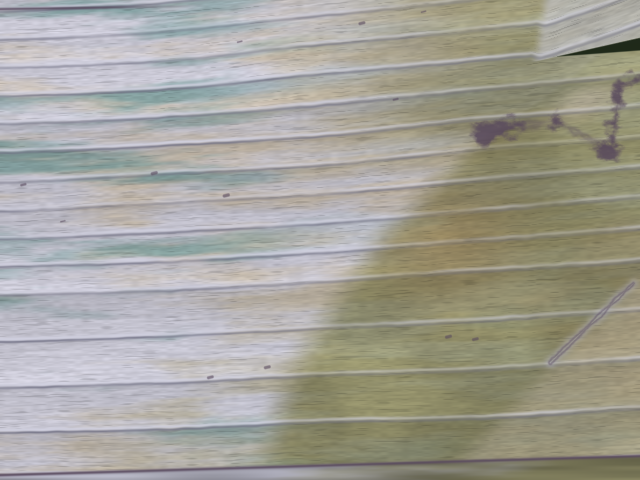
Reproduce this texture procedurally as a Shadertoy shader.

```glsl
// A dried, ribbed leaf: fourteen pale ridges sweep gently upward to the right.
// A bent coordinate numbers the ribs; noise adds fibres, green stains and wear,
// and distance functions add the shade, blots, crease and torn edge.

const vec3 CREAM    = vec3(0.755, 0.71, 0.65);
const vec3 LAVENDER = vec3(0.765, 0.765, 0.825);
const vec3 OLIVE    = vec3(0.545, 0.535, 0.395);
const vec3 SAGE     = vec3(0.61, 0.63, 0.56);
const vec3 TEAL     = vec3(0.47, 0.60, 0.60);
const vec3 OCHRE    = vec3(0.62, 0.53, 0.37);
const vec3 SHADOW   = vec3(0.42, 0.42, 0.50);
const vec3 STAIN    = vec3(0.34, 0.28, 0.36);
const vec3 HOLE     = vec3(0.12, 0.16, 0.10);
const float FIRST_RIB = 0.010;    // height of the lowest rib at the left
const float WIDE_STEP = 0.0945;   // rib spacing in the lower part
const float NARROW_STEP = 0.059;  // rib spacing in the upper part
const float WIDE_RIBS = 4.0;
const float RIDGE_WIDTH = 0.0036;
const int SPECKS = 12;

float hash(vec2 p) {
    vec3 q = fract(p.xyx * vec3(0.1031, 0.1030, 0.0973));
    q += dot(q, q.yzx + 33.33);
    return fract((q.x + q.y) * q.z);
}

float noise(vec2 p) {
    vec2 i = floor(p), f = fract(p);
    f = f * f * (3.0 - 2.0 * f);
    return mix(mix(hash(i), hash(i + vec2(1, 0)), f.x),
               mix(hash(i + vec2(0, 1)), hash(i + vec2(1, 1)), f.x), f.y);
}

float fbm(vec2 p) {
    float sum = 0.0, amp = 0.53;
    for (int i = 0; i < 4; i++, amp *= 0.5) {
        sum += amp * noise(p);
        p = p * 2.03 + 17.0;
    }
    return sum;
}

float bell(float d, float width) { return exp(-d * d / (width * width)); }
float edge(float d) { return smoothstep(-0.002, 0.002, d); }

// Distance to a segment whose ends are fractions of the 4:3 canvas
float segment(vec2 p, vec2 a, vec2 b) {
    vec2 s = vec2(4.0 / 3.0, 1.0), pa = (p - a) * s, ba = (b - a) * s;
    return length(pa - ba * clamp(dot(pa, ba) / dot(ba, ba), 0.0, 1.0));
}

void mainImage(out vec4 fragColor, in vec2 fragCoord) {
    vec2 uv = fragCoord / iResolution.xy;
    float x = uv.x, y = uv.y;

    // Top right flap with steeper ribs
    float flapEdge = 0.882 + 0.30 * (x - 0.87);
    float flap = edge(y - flapEdge) * smoothstep(0.842, 0.862, x + 0.12 * (1.0 - y));

    // Straighten the ribs and number them
    float v = y - (0.03 + 0.09 * y) * pow(x, 1.25) - flap * 0.28 * (x - 0.87);
    v += 0.008 * (noise(uv * vec2(4, 7)) - 0.5) + 0.0016 * (noise(uv * vec2(45, 9)) - 0.5);
    float kink = FIRST_RIB + WIDE_RIBS * WIDE_STEP;
    float pitch = v < kink ? WIDE_STEP : NARROW_STEP;
    float phase = WIDE_RIBS + (v - kink) / pitch;
    float rib = floor(phase + 0.5), d = (phase - rib) * pitch, above = edge(d);
    float bandTone = mix(hash(vec2(rib - 1.0, 5)), hash(vec2(rib, 5)), above);

    // Lit side and shaded side
    float cloud = fbm(uv * vec2(3, 4)), grain = fbm(vec2(x * 5.0, v * 34.0));
    float shadeEdge = x - (0.40 + 0.12 * y + 0.5 * y * y);
    float shade = smoothstep(-0.03, 0.05, shadeEdge + 0.05 * (cloud - 0.5));
    shade = max(shade, 0.88 * smoothstep(0.38, 0.80, x) * smoothstep(0.58, 0.78, y));
    vec3 lit = mix(CREAM, SAGE, 0.45 * smoothstep(0.5, 0.1, y) * smoothstep(0.0, 0.4, x));
    float cool = 0.6 * cloud + 0.4 * grain + 0.10 * bell(x - 0.03, 0.12);
    lit = mix(lit, LAVENDER, 0.9 * smoothstep(0.40, 0.62, cool));
    vec3 dim = mix(OLIVE, SAGE, 0.35 * smoothstep(0.4, 0.7, grain));
    float warm = bell(x - 0.70, 0.12) * bell(y - 0.50, 0.13);
    dim = mix(dim, OCHRE, 0.65 * warm + 0.3 * smoothstep(0.5, 0.7, cloud));
    dim *= 0.93 + 0.14 * smoothstep(0.3, 0.7, fbm(uv * vec2(5, 6) + 31.0));
    vec3 col = mix(lit, dim, shade);

    // Pale corner beyond the crease, and a glare near the blots
    float corner = smoothstep(-0.03, 0.03, x - 0.69 - 0.74 * y);
    float glare = bell(x - 0.915, 0.055) * bell(y - 0.42 - 0.4 * x, 0.035);
    col = mix(col, CREAM, 0.40 * corner + 0.60 * glare);
    col = mix(col, LAVENDER, 0.5 * flap);

    // Green stains along the bands, mostly on the left
    float green = fbm(vec2(x * 3.6 + 4.0, phase * 1.3)) + 0.07 * bell(d + 0.01, 0.01);
    green = smoothstep(0.55, 0.80, green) * mix(0.85, 0.13, smoothstep(0.25, 0.55, x));
    col = mix(col, TEAL, green);

    // Band gradient, fine fibres and faint dashes
    col *= 1.035 - 0.08 * (phase - rib + 1.0 - above) + 0.08 * (bandTone - 0.5);
    col *= 1.0 + 0.08 * (noise(vec2(x * 11.0, v * 230.0)) - 0.5);
    col *= 1.0 + 0.09 * (noise(vec2(x * 90.0, v * 330.0)) - 0.5);
    col *= 1.0 - 0.10 * smoothstep(0.72, 0.95, noise(vec2(x * 30.0, v * 420.0)));

    // Pale ridge over a thin shadow, uneven along its length
    float wear = 0.35 + 0.45 * hash(vec2(rib, 9)) + 0.5 * noise(vec2(x * 14.0, rib * 3.0));
    wear *= mix(1.0, 0.6, shade);
    col = mix(col, SHADOW, min(0.7 * wear, 0.8) * bell(d + 0.0042, 0.003));
    col = mix(col, LAVENDER + 0.05, min(0.85 * wear, 1.0) * bell(d - 0.0015, RIDGE_WIDTH));

    // Blots, the faint trail between them, and the diagonal crease
    float rough = 0.042 * (fbm(uv * vec2(50, 55)) - 0.5);
    vec2 knot = vec2(0.867, 0.748), foot = vec2(0.955, 0.69), top = vec2(0.969, 0.825);
    float blot = segment(uv, vec2(0.75, 0.718), vec2(0.80, 0.733)) - 0.013;
    blot = min(blot, segment(uv, knot, knot + 0.002) - 0.014);
    blot = min(blot, segment(uv, foot, foot - vec2(0.01, 0)) - 0.012);
    blot = min(blot, segment(uv, foot, top) - 0.006);
    blot = min(blot, segment(uv, top, vec2(1.0, 0.835)) - 0.008);
    float trail = min(segment(uv, vec2(0.80, 0.735), knot), segment(uv, knot, foot));
    float crease = segment(uv, vec2(0.86, 0.245), vec2(0.99, 0.41)) + 0.2 * rough;
    col = mix(col, STAIN, 0.85 * smoothstep(0.012, -0.008, blot + rough));
    col = mix(col, STAIN, 0.35 * bell(trail + 0.6 * rough, 0.008));
    col = mix(col, LAVENDER * 0.92, 0.5 * bell(crease, 0.011));
    col = mix(col, STAIN, 0.45 * bell(crease - 0.002, 0.0028));

    // Scattered specks
    for (int i = 0; i < SPECKS; i++) {
        vec2 c = vec2(hash(vec2(i, 2)), hash(vec2(i, 7)));
        float r = 0.001 + 0.0025 * hash(vec2(i, 11));
        col = mix(col, STAIN, 0.6 * edge(r - segment(uv, c, c + vec2(0.006, 0.002))));
    }

    // Torn wedge under the flap, then the lower and upper edges
    float wedge = edge(flapEdge - y) * edge(y - 0.795 - 0.10 * x);
    col = mix(col, HOLE, wedge * step(0.87, x));
    float below = FIRST_RIB + 0.04 * x - y;
    vec3 under = mix(LAVENDER, OLIVE, smoothstep(0.3, 0.8, x + 0.5 * (grain - 0.5)));
    col = mix(col, under * (0.7 + 0.3 * noise(uv * vec2(6, 120))), edge(below));
    col = mix(col, STAIN, 0.85 * bell(below, 0.0035));
    col = mix(col, STAIN, 0.8 * bell(y - 0.981 - 0.02 * x, 0.003) * smoothstep(0.35, 0.1, x));

    fragColor = vec4(clamp(col, 0.0, 1.0), 1.0);
}
```
